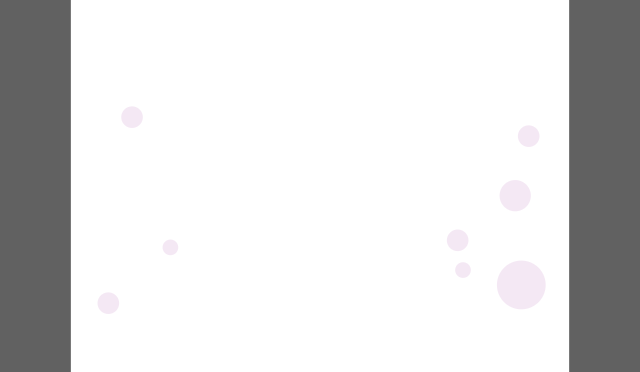
Write a Shadertoy shader that draws this background.

```glsl
// White page between grey side bands, with pale lilac discs scattered near both sides.

// Coverage of a shape from its signed distance, both in canvas heights.
float coverage(float dist) {
    return clamp(0.5 - dist * iResolution.y, 0.0, 1.0);
}

// Left group: golden-ratio spread, with gaps growing upwards.
vec2 leftCentre(float k) {
    return vec2(-0.569 + 0.27 * fract(k * 0.618), 0.185 + k * (0.05 + 0.1 * k));
}

// Right group: a swaying column that loosens upwards.
vec2 rightCentre(float k) {
    return vec2(0.461 + 0.115 * cos(1.5 * k + 0.8), 0.234 + 0.02 * k * (1.0 + k));
}

void mainImage(out vec4 fragColor, in vec2 fragCoord) {
    // Canvas heights, with x measured from the centre line.
    vec2 p = vec2(fragCoord.x - 0.5 * iResolution.x, fragCoord.y) / iResolution.y;
    float aspect = iResolution.x / iResolution.y;

    // Page and side bands; both run unbroken across the tile borders.
    float page = coverage(abs(p.x) - 0.3893 * aspect);
    vec3 colour = mix(vec3(0.38), vec3(1.0), page);

    // Three discs on the left, five on the right, all clear of the borders.
    float radii[8] = float[8](0.029, 0.021, 0.029, 0.0655, 0.021, 0.029, 0.042, 0.029);
    float discs = 0.0;
    for (int i = 0; i < 8; i++) {
        vec2 centre = i < 3 ? leftCentre(float(i)) : rightCentre(float(i - 3));
        discs = max(discs, coverage(length(p - centre) - radii[i]));
    }
    colour = mix(colour, vec3(0.957, 0.91, 0.957), discs);

    fragColor = vec4(colour, 1.0);
}
```
